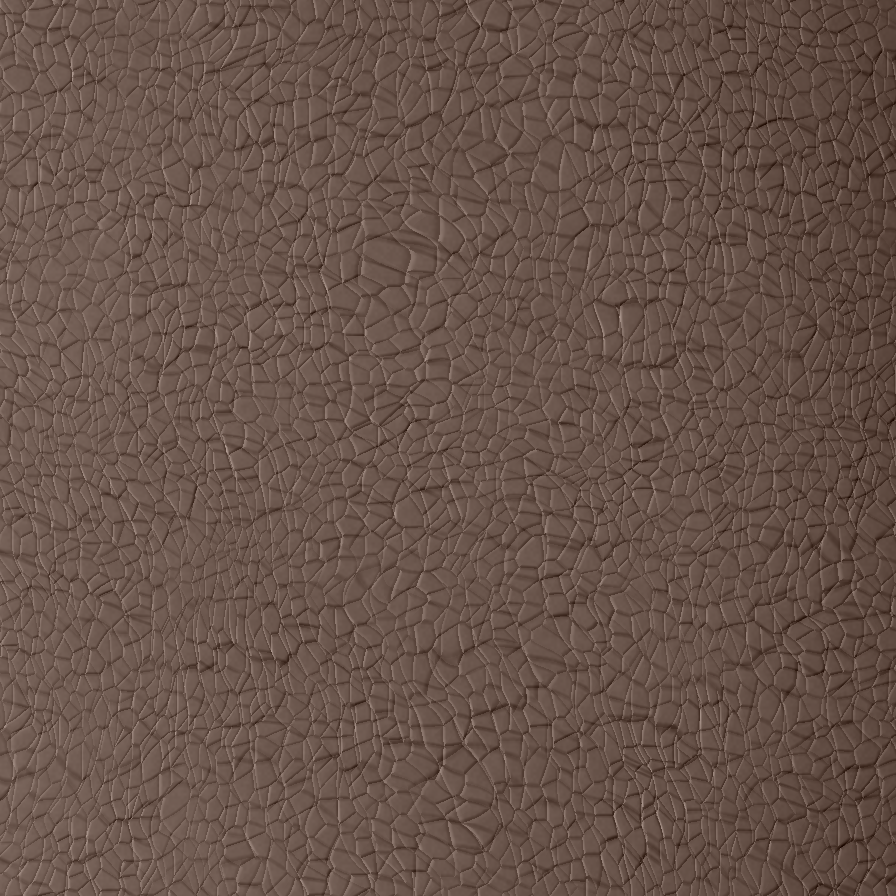
Give the GLSL for this texture, as a three.js fragment shader.

```glsl
// Brown grained leather: fine creased cells, long upright wrinkles, light from the left.
varying vec2 vUv;

const vec3 LEATHER = vec3(0.408, 0.328, 0.291);
const vec2 LIGHT_DIR = vec2(-0.94, 0.34);

float hash1(vec2 p) {
  vec3 q = fract(vec3(p.xyx) * 0.1031);
  q += dot(q, q.yzx + 33.33);
  return fract((q.x + q.y) * q.z);
}

vec2 hash2(vec2 p) {
  return vec2(hash1(p + 17.0), hash1(p + 71.0));
}

float valueNoise(vec2 p) {
  vec2 cell = floor(p);
  vec2 f = fract(p);
  f = f * f * (3.0 - 2.0 * f);
  float low = mix(hash1(cell), hash1(cell + vec2(1.0, 0.0)), f.x);
  float high = mix(hash1(cell + vec2(0.0, 1.0)), hash1(cell + vec2(1.0)), f.x);
  return mix(low, high, f.y);
}

float fbm(vec2 p) {
  float sum = 0.0;
  float amplitude = 0.5;
  for (int i = 0; i < 3; i++) {
    sum += amplitude * valueNoise(p);
    p = p * 2.03 + 11.7;
    amplitude *= 0.5;
  }
  return sum / 0.875;
}

// Returns the distance to the nearest cell border (x) and its outward normal (yz).
vec3 cellBorder(vec2 p, float jitter) {
  vec2 home = floor(p);
  vec2 f = fract(p);
  vec2 nearest = vec2(0.0);
  float best = 8.0;
  for (int y = -1; y <= 1; y++) {
    for (int x = -1; x <= 1; x++) {
      vec2 g = vec2(float(x), float(y));
      vec2 r = g + 0.5 + jitter * (hash2(home + g) - 0.5) - f;
      if (dot(r, r) < best) {
        best = dot(r, r);
        nearest = r;
      }
    }
  }
  vec3 border = vec3(8.0, 0.0, 1.0);
  for (int y = -2; y <= 2; y++) {
    for (int x = -2; x <= 2; x++) {
      vec2 g = vec2(float(x), float(y));
      vec2 r = g + 0.5 + jitter * (hash2(home + g) - 0.5) - f;
      vec2 across = r - nearest;
      if (dot(across, across) > 0.0001) {
        vec2 normal = normalize(across);
        float d = dot(0.5 * (r + nearest), normal);
        if (d < border.x) border = vec3(d, normal);
      }
    }
  }
  return border;
}

// Level creases stay dark; upright ones catch light on the wall facing it.
float creaseShade(vec3 border, float width) {
  float line = 1.0 - smoothstep(width * 0.15, width, border.x);
  float pillow = 1.0 - smoothstep(0.0, width * 3.0, border.x);
  float facing = -dot(border.yz, LIGHT_DIR);
  float upright = border.y * border.y;
  float tone = -0.085 + 0.115 * upright - 0.085 * facing;
  return line * tone - pillow * 0.016 * facing;
}

// Bends the grain so that wrinkles drift across the hide.
vec2 warpHide(vec2 uv) {
  vec2 broad = vec2(fbm(uv * 3.0 + 4.0), fbm(uv * 3.0 + 29.0)) - 0.5;
  vec2 fine = vec2(valueNoise(uv * 24.0 + 8.0), valueNoise(uv * 24.0 + 53.0)) - 0.5;
  return uv + broad * vec2(0.13, 0.09) + fine * 0.013;
}

// Large soft falloff from the lit left side to the dim right side.
float broadLight(vec2 uv) {
  float falloff = 0.035 - 0.055 * uv.x - 0.035 * smoothstep(0.72, 1.05, uv.x);
  float topShade = -0.016 * smoothstep(0.6, 1.0, uv.y);
  return falloff + topShade + 0.03 * (fbm(uv * vec2(5.0, 3.0) + 40.0) - 0.5);
}

void main() {
  vec2 hide = warpHide(vUv);

  // Small cells, crossed by longer upright wrinkles
  vec3 grain = cellBorder(hide * vec2(53.0, 47.0), 0.95);
  vec2 tilted = vec2(hide.x + 0.22 * hide.y, hide.y - 0.12 * hide.x);
  vec3 wrinkle = cellBorder(tilted * vec2(38.0, 21.0) + 90.0, 0.95);

  float grainDepth = mix(0.55, 1.2, valueNoise(vUv * 32.0 + 6.0));
  float wrinkleDepth = mix(0.25, 1.15, valueNoise(vUv * vec2(20.0, 11.0) + 60.0));
  float shade = creaseShade(grain, 0.17) * grainDepth;
  shade += creaseShade(wrinkle, 0.115) * wrinkleDepth;

  // Fine pores and uneven skin
  float pores = valueNoise(vUv * 300.0) - 0.5;
  float skin = valueNoise(hide * 75.0 + 15.0) - 0.5;
  shade += 0.022 * pores + 0.02 * skin;

  vec3 color = LEATHER + broadLight(vUv) + 0.008 + shade;
  gl_FragColor = vec4(clamp(color, 0.0, 1.0), 1.0);
}
```
